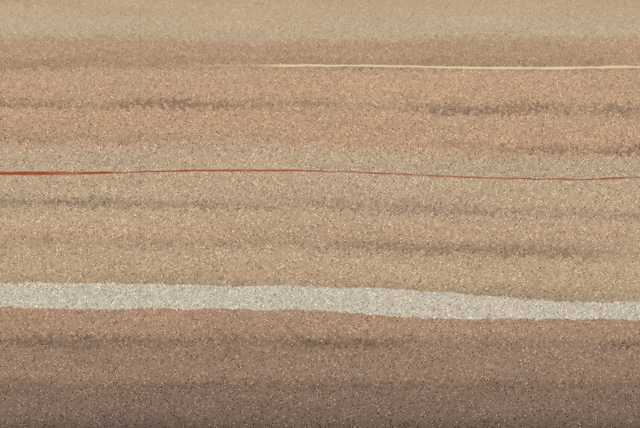
A WebGL 1 fragment shader for this texture:

```glsl
precision highp float;
// Rammed earth wall: sandy strata with a pale band, a cream seam and a rust seam.

uniform vec2 u_resolution;

#define GRAIN 0.25
#define SPECKLE 0.12
#define LAMINA 0.05
#define WOBBLE 0.014
#define RAGGED 0.006
#define SCATTER 0.022
#define DIP 0.026
#define PALE vec3(0.765, 0.72, 0.65)
#define CREAM vec3(0.91, 0.82, 0.67)
#define RUST vec3(0.59, 0.30, 0.19)
#define SHADE vec3(0.80, 0.80, 0.81)

float hash(vec2 p) {
  vec3 q = fract(p.xyx * 0.1031);
  q += dot(q, q.yzx + 33.33);
  return fract((q.x + q.y) * q.z);
}

float noise(vec2 p) {
  vec2 i = floor(p), f = fract(p);
  f = f * f * (3.0 - 2.0 * f);
  return mix(mix(hash(i), hash(i + vec2(1.0, 0.0)), f.x),
             mix(hash(i + vec2(0.0, 1.0)), hash(i + 1.0), f.x), f.y);
}

float fbm(vec2 p) {
  float sum = 0.0, amp = 0.5;
  for (int i = 0; i < 4; i++) {
    sum += amp * noise(p);
    p = p * 2.03 + 17.0;
    amp *= 0.5;
  }
  return sum;
}

// Round sand grains, one jittered dot in some of the cells.
float grit(vec2 p, float density) {
  vec2 cell = floor(p);
  vec2 centre = 0.3 + 0.4 * vec2(hash(cell + 31.0), hash(cell + 67.0));
  float radius = 0.16 + 0.26 * hash(cell + 11.0);
  float dot_ = 1.0 - smoothstep(radius - 0.15, radius + 0.15, length(p - cell - centre));
  return dot_ * step(hash(cell + 5.0), density);
}

// Everything deeper than the edge takes the new colour.
void layer(inout vec3 col, float depth, float edge, float soft, vec3 tint) {
  col = mix(col, tint, smoothstep(edge - soft, edge + soft, depth));
}

// Dark damp line: crisp lower side, long fade upward.
void streak(inout vec3 col, float depth, float at, float width, float amount) {
  float d = depth - at;
  float x = d / (d < 0.0 ? width : width * 0.5);
  col *= mix(vec3(1.0), SHADE, amount * exp(-x * x));
}

float stripe(float d, float halfWidth, float soft) {
  return 1.0 - smoothstep(halfWidth - soft, halfWidth + soft, abs(d));
}

vec3 strata(float s, float wet) {
  vec3 c = vec3(0.735, 0.64, 0.525);
  layer(c, s, 0.045, 0.035, vec3(0.735, 0.65, 0.545));
  layer(c, s, 0.086, 0.012, vec3(0.705, 0.59, 0.475));
  layer(c, s, 0.165, 0.014, vec3(0.735, 0.61, 0.495));
  layer(c, s, 0.262, 0.016, vec3(0.725, 0.60, 0.485));
  layer(c, s, 0.342, 0.010, vec3(0.72, 0.63, 0.525));
  layer(c, s, 0.415, 0.015, vec3(0.73, 0.63, 0.52));
  layer(c, s, 0.500, 0.020, vec3(0.73, 0.62, 0.51));
  layer(c, s, 0.580, 0.020, vec3(0.725, 0.62, 0.505));
  layer(c, s, 0.650, 0.028, vec3(0.655, 0.565, 0.46));
  layer(c, s, 0.715, 0.014, vec3(0.66, 0.54, 0.44));
  layer(c, s, 0.795, 0.025, vec3(0.59, 0.49, 0.41));
  layer(c, s, 0.900, 0.030, vec3(0.51, 0.425, 0.365));
  layer(c, s, 0.990, 0.045, vec3(0.39, 0.32, 0.28));
  streak(c, s, 0.152, 0.022, 0.30 * wet);
  streak(c, s, 0.247, 0.014, 0.65 * wet);
  streak(c, s, 0.326, 0.013, 0.55 * wet);
  streak(c, s, 0.476, 0.016, 0.50 * wet);
  streak(c, s, 0.567, 0.020, 0.50 * wet);
  streak(c, s, 0.805, 0.015, 0.70 * wet);
  streak(c, s, 0.905, 0.014, 0.30 * wet);
  return c;
}

void main() {
  float px = 1.0 / u_resolution.y;
  vec2 p = gl_FragCoord.xy * px;
  float u = gl_FragCoord.x / u_resolution.x;
  float t = 1.0 - p.y;
  vec2 turned = vec2(0.8 * p.x - 0.6 * p.y, 0.6 * p.x + 0.8 * p.y) + 3.0;

  // Beds sag to the right; scattered grains dissolve their boundaries
  float sag = smoothstep(0.15, 0.35, t) * (1.0 - smoothstep(0.74, 0.82, t));
  float rough = RAGGED * (fbm(p * vec2(35.0, 60.0)) - 0.47);
  float s = t - DIP * sag * smoothstep(0.3, 0.95, u) + rough;
  s += WOBBLE * (fbm(p * vec2(4.0, 9.0)) - 0.47) + SCATTER * (noise(turned * 150.0) - 0.5);
  s -= 0.016 * exp(-pow((u - 0.4) / 0.2, 2.0)) * (1.0 - smoothstep(0.08, 0.14, t));
  float patchy = smoothstep(0.25, 0.7, fbm(vec2(u * 7.0, t * 22.0) + 4.0));
  vec3 col = strata(s, 0.3 + 1.4 * patchy);
  col *= 1.0 + LAMINA * 2.0 * (fbm(vec2(u * 5.0, s * 45.0)) - 0.47);

  // Pale band
  float ripple = 0.006 * (noise(vec2(u * 14.0, 3.0)) - 0.5);
  float top = 0.660 + 0.016 * u + 0.029 * smoothstep(0.45, 0.95, u) + ripple + rough;
  float base = 0.718 + 0.016 * u + 0.015 * smoothstep(0.45, 0.75, u) - ripple + rough;
  float edge = max(0.0025, px);
  float ragged = t + 0.005 * (noise(turned * 130.0) - 0.5);
  float band = smoothstep(top - edge, top + edge, ragged);
  band *= 1.0 - smoothstep(base - edge, base + edge, ragged);
  col = mix(col, PALE, band);

  // Sand texture at two sizes, with light and dark grains
  float grain = 0.6 * noise(turned * 310.0) + 0.4 * noise(turned.yx * 190.0 + 9.0) - 0.5;
  col *= 1.0 + GRAIN * grain * smoothstep(-0.15, 0.25, t);
  float sparkle = grit(turned * 185.0, 0.25) - 0.9 * grit(turned * 170.0 + 40.0, 0.22);
  col += SPECKLE * sparkle * mix(0.4, 1.0, smoothstep(0.0, 0.4, t));

  // Cream seam fades in from the left
  float vary = noise(vec2(u * 24.0, 7.0));
  float creamY = 0.153 + 0.006 * smoothstep(0.55, 0.78, u) - 0.003 * smoothstep(0.85, 1.0, u);
  float cream = stripe(t - creamY + 0.5 * rough, 0.0019 + 0.0013 * vary, px);
  col = mix(col, CREAM, cream * (0.25 * smoothstep(0.27, 0.34, u) + 0.65 * smoothstep(0.39, 0.45, u)));

  // Rust seam, thickest at the left, worn thin in places
  float rustY = 0.405 - 0.007 * smoothstep(0.1, 0.33, u) + 0.021 * smoothstep(0.4, 0.9, u)
              - 0.005 * smoothstep(0.92, 1.0, u);
  float rustWidth = 0.0010 + 0.0014 * vary + 0.0016 * (1.0 - smoothstep(0.1, 0.2, u));
  float rust = stripe(t - rustY + 0.6 * rough, rustWidth, px);
  col = mix(col, RUST, rust * (0.5 + 0.5 * noise(vec2(u * 60.0, 2.0))));

  // Faint vertical formwork joint
  col *= 1.0 - 0.045 * stripe(u - 0.219, 0.0009, 0.0012);
  gl_FragColor = vec4(clamp(col, 0.0, 1.0), 1.0);
}
```
